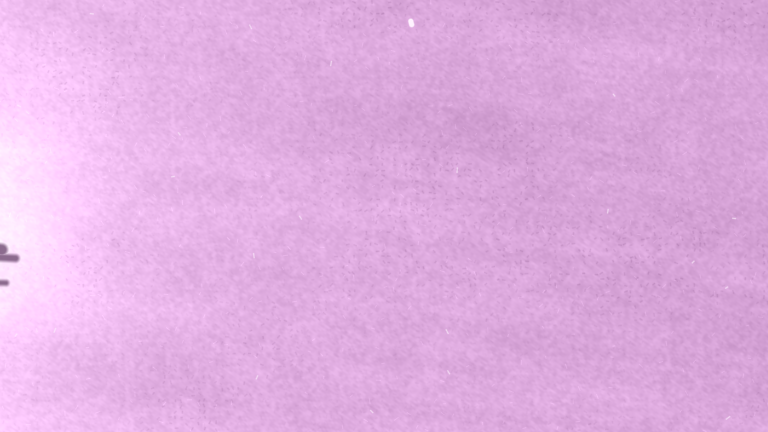
This texture is drawn by a WebGL 1 fragment shader. Its source:

```glsl
precision highp float;
// Brushed lilac cloth with fine grain, soft streaks and a glow at the left edge.
uniform vec2 u_resolution;

float hash(vec2 p) {
  vec3 q = fract(vec3(p.xyx) * 0.1031);
  q += dot(q, q.yzx + 33.33);
  return fract((q.x + q.y) * q.z);
}

float noise(vec2 p) {
  vec2 i = floor(p), f = fract(p);
  f = f * f * (3.0 - 2.0 * f);
  return mix(mix(hash(i), hash(i + vec2(1.0, 0.0)), f.x),
             mix(hash(i + vec2(0.0, 1.0)), hash(i + 1.0), f.x), f.y);
}

// Layered noise, centred on zero
float fbm(vec2 p) {
  float sum = 0.0, amp = 0.5;
  for (int i = 0; i < 4; i++) {
    sum += amp * (noise(p) - 0.5);
    p = p * 2.03 + 17.3;
    amp *= 0.5;
  }
  return sum;
}

vec2 rotate(vec2 p, float a) {
  float c = cos(a), s = sin(a);
  return vec2(c * p.x - s * p.y, s * p.x + c * p.y);
}

float segment(vec2 p, vec2 a, vec2 b) {
  vec2 d = b - a;
  return length(p - a - d * clamp(dot(p - a, d) / dot(d, d), 0.0, 1.0));
}

// Scattered short strokes: one per cell, kept with the given chance
float strokes(vec2 p, float cells, float chance, float len, float radius, float blur, float seed) {
  vec2 g = p * cells, id = floor(g) + seed;
  float keep = step(hash(id), chance);
  vec2 centre = 0.3 + 0.4 * vec2(hash(id + 5.7), hash(id + 9.2));
  vec2 q = rotate((fract(g) - centre) / cells, 6.283 * hash(id + 3.1));
  float halfLen = len * (0.4 + 0.6 * hash(id + 12.4));
  float d = segment(q, vec2(-halfLen, 0.0), vec2(halfLen, 0.0)) - radius;
  return keep * (1.0 - smoothstep(-blur, blur, d));
}

// Light falling off from the left edge
float glow(vec2 p) {
  vec2 d = (p - vec2(-0.02, 0.47)) / vec2(0.2, 0.27);
  return 0.14 * exp(-1.9 * p.x) + 0.15 * exp(-dot(d, d));
}

// Long bands that sink gently to the right
float bands(vec2 p) {
  vec2 q = rotate(p, 0.11);
  float wide = fbm(q * vec2(0.9, 6.0) + 4.0);
  float thin = fbm(q * vec2(2.2, 26.0) + 31.0);
  return 0.10 * wide + 0.055 * thin * smoothstep(0.1, 1.2, p.x);
}

// Fine nap plus cloudy mottling
float grain(vec2 p) {
  vec2 q = rotate(p, 0.6);
  float nap = noise(q * vec2(130.0, 210.0)) + noise(p * 95.0 + 50.0) - 1.0;
  return 0.045 * nap + 0.05 * fbm(p * 14.0 + 8.0);
}

// Two blurred dark bars entering at the left edge
float edgeMark(vec2 p) {
  float d = segment(p, vec2(-0.02, 0.405), vec2(0.036, 0.402)) - 0.007;
  d = min(d, segment(p, vec2(-0.02, 0.425), vec2(0.004, 0.422)) - 0.012);
  d = min(d, segment(p, vec2(-0.02, 0.346), vec2(0.014, 0.345)) - 0.005);
  return 1.0 - smoothstep(-0.004, 0.007, d);
}

// Lilac ramp: green trails red and blue, highlights clip to white
vec3 lilac(float tone) {
  return clamp(vec3(tone, tone - 0.2, tone + 0.002), 0.0, 1.0);
}

void main() {
  vec2 p = gl_FragCoord.xy / u_resolution.y;
  float pixel = 1.0 / u_resolution.y;
  float tone = 0.838 + glow(p) + bands(p) + grain(p);

  // Dark specks gather in loose patches
  float patches = smoothstep(-0.12, 0.2, fbm(p * 5.0 + 60.0));
  float specks = strokes(p, 75.0, 0.35, 0.003, 0.0014, 0.0025, 20.0);
  tone -= 0.075 * specks * (0.3 + 0.7 * patches);

  // Pale fibres and a few bright flecks
  tone += 0.06 * strokes(rotate(p, 0.3) + 3.0, 42.0, 0.14, 0.005, 0.0008, 0.002, 70.0);
  float flecks = strokes(p, 11.0, 0.07, 0.005, 0.0013, max(pixel, 0.002), 110.0);
  float chip = segment(p, vec2(0.951, 0.951), vec2(0.953, 0.943)) - 0.006;
  flecks = max(0.7 * flecks, 1.0 - smoothstep(-pixel, pixel, chip));

  vec3 color = mix(lilac(tone), vec3(1.0, 0.95, 1.0), flecks);
  color = mix(color, vec3(0.47, 0.33, 0.48), 0.85 * edgeMark(p));
  gl_FragColor = vec4(color, 1.0);
}
```
